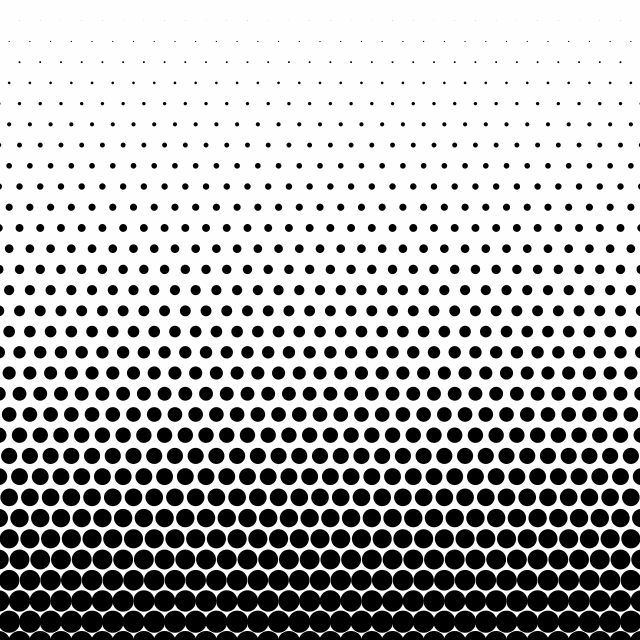
This pattern is drawn by a WebGL 2 fragment shader. Its source:

```glsl
#version 300 es
precision highp float;

uniform vec2 u_resolution;
out vec4 outColor;

const float SPACING = 0.03238;        // distance between rows and between dots
const float ROW_SHIFT = 0.442;        // offset of even rows, in spacings
const float RADIUS_STEP = 0.000586;   // radius gained per row
const float RADIUS_BIAS = -0.000326;
const vec3 PAPER = vec3(0.996);
const vec3 INK = vec3(0.0);

// Rows are counted downward from the top edge.
float dotRadius(float row) {
    return max(RADIUS_STEP * row + RADIUS_BIAS, 0.0);
}

// Ink coverage of the nearest dot in one row; odd rows move by half a spacing.
float rowCoverage(vec2 p, float row, float pixel) {
    float shift = ROW_SHIFT + 0.5 * mod(row, 2.0);
    float x = (fract(p.x / SPACING - shift + 0.5) - 0.5) * SPACING;
    float radius = dotRadius(row);
    float dist = length(vec2(x, p.y - row * SPACING)) - radius;
    float fade = clamp(2.0 * radius / pixel, 0.0, 1.0);
    return fade * clamp(0.5 - dist / pixel, 0.0, 1.0);
}

void main() {
    float pixel = 1.0 / u_resolution.y;
    vec2 p = gl_FragCoord.xy * pixel;
    p.y = 1.0 - p.y;

    // Large dots reach into the neighbouring rows.
    float nearestRow = floor(p.y / SPACING + 0.5);
    float ink = 0.0;
    for (int i = -1; i <= 1; i++) {
        ink = max(ink, rowCoverage(p, nearestRow + float(i), pixel));
    }

    outColor = vec4(mix(PAPER, INK, ink), 1.0);
}
```
